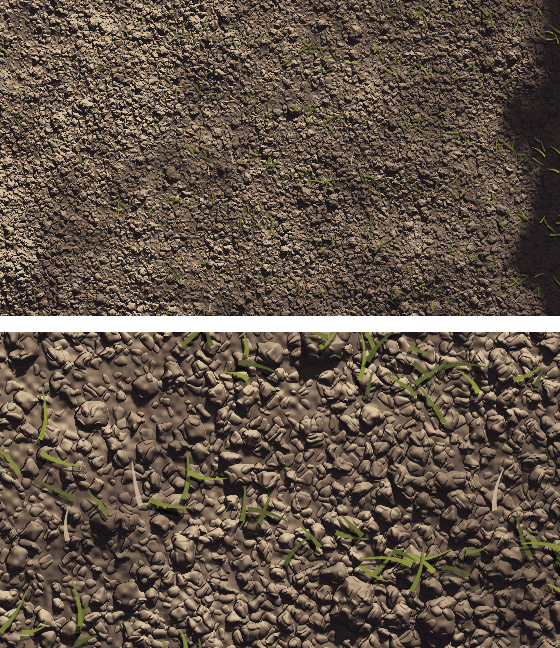
Top: the whole. Bottom: its middle third, enlarged.
A Shadertoy shader for this texture:

```glsl
const vec2 SUN_DIR = vec2(0.33, 0.94);
const float SUN_SLOPE = 0.56;

vec2 hash2(vec2 p) {
    vec3 q = fract(p.xyx * vec3(0.1031, 0.1030, 0.0973));
    q += dot(q, q.yzx + 33.33);
    return fract((q.xx + q.yz) * q.zy);
}

float noise(vec2 p) {
    vec2 i = floor(p), f = fract(p);
    f = f * f * (3.0 - 2.0 * f);
    float low = mix(hash2(i).x, hash2(i + vec2(1, 0)).x, f.x);
    float high = mix(hash2(i + vec2(0, 1)).x, hash2(i + vec2(1, 1)).x, f.x);
    return mix(low, high, f.y);
}

mat2 rotation(float a) { return mat2(cos(a), -sin(a), sin(a), cos(a)); }

vec2 neighbor(int k) { return vec2(k % 3 - 1, k / 3 - 1); }

// Height of scattered, slightly angular lumps
float clods(vec2 p, float cells, float density, float seed) {
    vec2 grid = p * cells, id = floor(grid);
    float top = 0.0;
    for (int k = 0; k < 9; k++) {
        vec2 cell = id + neighbor(k), c = cell / cells;
        vec2 kind = hash2(cell + seed + 71.0);
        float patchiness = 0.88 + 0.22 * sin(c.x * 6.0 + 2.0 * sin(c.y * 5.0));
        if (kind.x > density * patchiness) continue;
        vec2 place = hash2(cell + seed);
        vec2 d = rotation(place.x * 40.0) * (grid - cell - place);
        d.y *= 1.25;
        float radius = mix(0.3, 0.62, kind.y * kind.y);
        float len = mix(length(d), max(abs(d.x), abs(d.y)), 0.4) / radius;
        top = max(top, radius * sqrt(max(0.0, 1.0 - len * len)));
    }
    return 0.85 * top / cells;
}

float soilHeight(vec2 p) {
    vec2 q = p + 0.009 * (vec2(noise(p * 85.0), noise(p * 85.0 + 40.0)) - 0.5);
    float h = max(clods(q, 20.0, 0.035, 3.0), clods(q, 34.0, 0.3, 19.0));
    h = max(h, clods(q, 52.0, 0.9, 47.0));
    h += 0.6 * clods(q, 92.0, 1.05, 83.0);
    return h + 0.03 * noise(p * 6.0) + 0.008 * noise(p * 24.0) + 0.0032 * noise(p * 140.0);
}

// Fraction of sunlight left after marching toward the sun
float sunlight(vec2 p, float h) {
    float block = 0.0;
    for (int i = 1; i <= 7; i++) {
        float t = 0.0024 * float(i) * (1.0 + 0.15 * float(i));
        block = max(block, soilHeight(p + SUN_DIR * t) - h - SUN_SLOPE * t);
    }
    return 1.0 - smoothstep(0.0, 0.0025, block);
}

vec3 soilColor(float tone) {
    vec3 c = mix(vec3(0.08, 0.065, 0.08), vec3(0.32, 0.26, 0.23), clamp(tone * 3.0, 0.0, 1.0));
    c = mix(c, vec3(0.54, 0.45, 0.37), clamp(tone * 3.0 - 1.0, 0.0, 1.0));
    return mix(c, vec3(0.82, 0.73, 0.60), clamp(tone * 3.0 - 2.0, 0.0, 1.1));
}

// Coverage of a tapered, bent strip starting at the origin
float strip(vec2 p, float angle, float len, float width, float bend, float pixel) {
    p = rotation(angle) * p;
    float u = p.x / len;
    float side = abs(p.y - bend * len * u * u);
    float halfWidth = 0.5 * width * (1.0 - 0.75 * u);
    float ends = step(0.0, u) * (1.0 - smoothstep(0.9, 1.0, u));
    return ends * (1.0 - smoothstep(halfWidth - 0.5 * pixel, halfWidth + 0.5 * pixel, side));
}

// Sown rows that run slightly downhill and thin out on the left
float rowChance(vec2 b) {
    float row = fract((b.y + 0.18 * b.x) * 5.2 + 0.5 * noise(b * 3.0));
    float offset = (row - 0.5) / 0.16;
    return exp(-offset * offset) * mix(0.15, 0.8, smoothstep(0.2, 0.9, b.x));
}

// Scattered strips; x: coverage, y: random shade
vec2 strips(vec2 p, float cells, float seed, float chance, float inRows, float pixel) {
    vec2 id = floor(p * cells), result = vec2(0.0);
    for (int k = 0; k < 9; k++) {
        vec2 cell = id + neighbor(k), base = (cell + hash2(cell + seed)) / cells;
        vec2 kind = hash2(cell + seed + 31.0), form = hash2(cell + seed + 57.0);
        if (kind.x > mix(chance, rowChance(base), inRows)) continue;
        float angle = mix(-0.9, 2.8, form.x);
        float cover = strip(p - base, angle, mix(0.02, 0.052, kind.y), 0.0056, form.y - 0.5, pixel);
        if (cover > result.x) result = vec2(cover, form.y);
    }
    return result;
}

void mainImage(out vec4 fragColor, in vec2 fragCoord) {
    float pixel = 1.0 / iResolution.y, eps = 0.0015;
    vec2 p = fragCoord * pixel;
    float across = fragCoord.x / iResolution.x;

    // Relief lighting
    float h = soilHeight(p);
    vec3 normal = normalize(vec3(h - soilHeight(p + vec2(eps, 0)), h - soilHeight(p + vec2(0, eps)), eps));
    float diffuse = max(0.0, dot(normal, normalize(vec3(SUN_DIR, SUN_SLOPE))));
    float edgeShade = smoothstep(0.91, 0.955, across + 0.08 * (noise(p * 5.0) - 0.5) + 0.03 * (noise(p * 30.0) - 0.5));
    float sun = sunlight(p, h) * mix(1.22, 0.88, across) * (1.0 - 0.9 * edgeShade);
    float albedo = 0.5 + 0.3 * noise(p * 55.0) + 0.35 * noise(p * 4.5 + 9.0) + 0.35 * noise(p * 13.0 + 5.0);
    vec3 color = soilColor((0.065 * normal.z + 0.86 * diffuse * sun) * albedo);

    // Dry stalks and young grass
    color = mix(color, vec3(0.80, 0.71, 0.59), 0.9 * strips(p, 9.0, 137.0, 0.08, 0.0, pixel).x);
    for (int k = 0; k < 3; k++) {
        float seed = 300.0 + 90.0 * float(k);
        float shadow = strips(p + SUN_DIR * 0.007, 19.0, seed, 0.0, 1.0, pixel).x;
        vec2 blade = strips(p, 19.0, seed, 0.0, 1.0, pixel);
        vec3 green = mix(vec3(0.33, 0.36, 0.18), vec3(0.62, 0.65, 0.25), blade.y * blade.y * mix(0.8, 1.1, across));
        color = mix(color * (1.0 - 0.5 * shadow), green, 0.92 * blade.x);
    }
    fragColor = vec4(color, 1.0);
}
```
